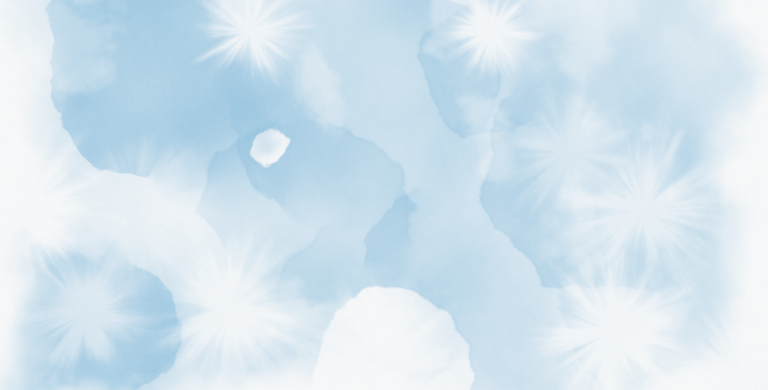
Reproduce this background procedurally as a Shadertoy shader.

```glsl
// Overlapping pale blue watercolour washes with feathered blooms on grained paper
#define PAPER vec3(0.965, 0.970, 0.973)
#define PIGMENT vec3(0.605, 0.775, 0.878)
#define BASE_DENSITY 0.43
#define CLOUD_CONTRAST 0.75
#define WISP_LIFT 0.38
#define EDGE_WOBBLE 0.09
#define RIM_WIDTH 0.006
#define RIM_DENSITY 0.10
#define FEATHER 0.95
#define GRAIN 0.055

const int WASHES = 11;
const int BLOOMS = 11;

// Washes: centre, radius, added density (negative lifts the pigment)
const vec4 wash[WASHES] = vec4[](
    vec4(0.38, 0.82, 0.27, 0.42), vec4(0.95, 0.74, 0.32, 0.20),
    vec4(1.54, 0.53, 0.30, 0.24), vec4(0.80, 0.46, 0.26, 0.20),
    vec4(1.11, 0.36, 0.18, 0.18), vec4(0.98, 0.23, 0.23, 0.07),
    vec4(0.23, 0.19, 0.21, 0.36), vec4(1.66, 0.20, 0.26, 0.12),
    vec4(1.29, 0.84, 0.21, 0.22), vec4(0.98, 0.04, 0.20, -0.42),
    vec4(0.69, 0.62, 0.05, -0.65));

// Blooms: centre, radius, share of pigment pushed away
const vec4 bloom[BLOOMS] = vec4[](
    vec4(0.59, 0.21, 0.21, 0.85), vec4(1.65, 0.46, 0.22, 0.75),
    vec4(1.57, 0.15, 0.22, 0.90), vec4(0.98, 0.05, 0.23, 0.75),
    vec4(0.22, 0.20, 0.16, 0.55), vec4(0.64, 0.92, 0.14, 0.85),
    vec4(1.26, 0.92, 0.12, 0.90), vec4(0.05, 0.46, 0.22, 0.95),
    vec4(1.90, 0.04, 0.24, 0.85), vec4(1.46, 0.61, 0.16, 0.45),
    vec4(0.35, 0.47, 0.20, 0.40));

float hash(vec2 p) {
    return fract(sin(dot(p, vec2(127.1, 311.7))) * 43758.5453);
}

float noise(vec2 p) {
    vec2 cell = floor(p), f = fract(p);
    f = f * f * (3.0 - 2.0 * f);
    float low = mix(hash(cell), hash(cell + vec2(1, 0)), f.x);
    float high = mix(hash(cell + vec2(0, 1)), hash(cell + vec2(1, 1)), f.x);
    return mix(low, high, f.y);
}

// Fractal noise centred on zero
float fbm(vec2 p) {
    float sum = 0.0, amp = 0.5;
    for (int i = 0; i < 5; i++) {
        sum += amp * (noise(p) - 0.5);
        p = mat2(1.6, 1.2, -1.2, 1.6) * p + 7.3;
        amp *= 0.5;
    }
    return sum;
}

// Disc of pigment whose rim runs from crisp to diffuse
float washDensity(vec2 p, vec4 w, float seed) {
    float lobes = 0.14 * min(1.0, w.z * 4.0) * fbm(p * 2.7 + seed);
    float d = length(p - w.xy) - w.z + lobes + EDGE_WOBBLE * fbm(p * 9.0 + seed);
    float wet = w.w < 0.0 ? 0.0 : smoothstep(0.48, 0.72, noise(p * 3.0 + seed * 1.7));
    float blur = max(mix(0.004, 0.13, wet), 1.2 / iResolution.y);
    float body = 1.0 - smoothstep(-blur, blur, d);
    float pooling = mix(0.65, 1.1, smoothstep(-w.z, 0.0, d));
    float cloud = 1.0 + 1.3 * fbm(p * 4.0 + seed * 2.3);
    float rim = exp(-d * d / (RIM_WIDTH * RIM_WIDTH)) * (1.0 - wet);
    rim *= smoothstep(0.15, 0.8, noise(p * 7.0 - seed));
    return w.w * body * pooling * cloud + RIM_DENSITY * rim;
}

// Pale spot with streaks that radiate from its centre
float bloomLift(vec2 p, vec4 b, float seed) {
    vec2 q = p - b.xy;
    float dist = length(q);
    vec2 ray = q / max(dist, 0.001);
    float streak = fbm(ray * 4.5 + q * 5.0 + seed) + 0.45 * fbm(p * 11.0 + seed);
    float reach = dist / b.z + FEATHER * streak;
    return b.w * (1.0 - smoothstep(0.25, 1.1, reach));
}

void mainImage(out vec4 fragColor, in vec2 fragCoord) {
    vec2 p = fragCoord / iResolution.y;
    float width = iResolution.x / iResolution.y;

    // Broad cloudy ground
    vec2 warped = p + 0.22 * vec2(fbm(p * 2.0 + 3.1), fbm(p * 2.0 + 9.7));
    float density = BASE_DENSITY + CLOUD_CONTRAST * fbm(warped * 2.3 + 21.0);

    // Layered washes, then blooms that push pigment away
    for (int i = 0; i < WASHES; i++)
        density += washDensity(p, wash[i], float(i) * 5.3 + 2.0);
    density = max(density, 0.0);
    for (int i = 0; i < BLOOMS; i++)
        density *= 1.0 - bloomLift(p, bloom[i], float(i) * 8.1 + 4.0);

    // Ragged wisps and feathered margins
    density *= 1.0 - WISP_LIFT * smoothstep(0.04, 0.2, fbm(warped * 5.0 + 40.0));
    float ragged = 0.28 * fbm(p * 5.0 + 60.0);
    density *= smoothstep(0.01, 0.20, min(p.x, width - p.x) + ragged);
    density *= smoothstep(-0.06, 0.08, p.y + ragged);

    // Soft saturation of heavy pigment
    density = min(density, 0.75 + 0.25 * tanh(max(density - 0.75, 0.0) * 3.0));

    // Paper tooth
    float tooth = noise(p * 210.0) + 0.6 * noise(p * 95.0) - 0.8;
    density += GRAIN * tooth * (0.35 + 0.65 * density);

    fragColor = vec4(mix(PAPER, PIGMENT, density), 1.0);
}
```
